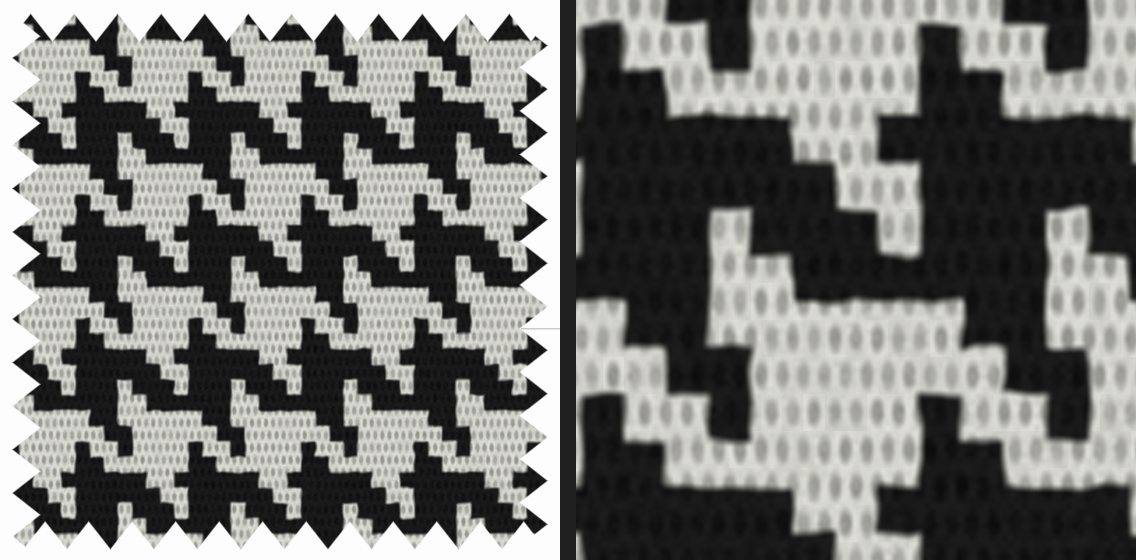
Left, the full canvas; right, a detail of the centre.
Write a Shadertoy shader that draws this pattern.

```glsl
// Woven black and cream houndstooth swatch with pinked edges on white
#define REPEAT vec2(0.2014, 0.2204)   // size of one houndstooth repeat
#define ORIGIN vec2(0.4121, 0.5423)   // top left corner of one repeat
#define CELLS 8.0                     // steps per repeat, each way
#define SOFTNESS 0.13                 // blur of the steps, in cells
#define STITCHES vec2(2.0, 1.25)      // stitches per cell
#define TOOTH_PITCH 0.0777
#define TOOTH_DEPTH 0.0495
#define PAPER vec3(0.993)
#define CREAM vec3(0.835, 0.835, 0.81)
#define CREAM_SHADE vec3(0.60, 0.60, 0.575)
#define BLACK vec3(0.085)

float hash(vec2 p) {
    return fract(sin(dot(p, vec2(127.1, 311.7))) * 43758.5453);
}

float noise(vec2 p) {
    vec2 i = floor(p), f = fract(p);
    f = f * f * (3.0 - 2.0 * f);
    return mix(mix(hash(i), hash(i + vec2(1, 0)), f.x),
               mix(hash(i + vec2(0, 1)), hash(i + vec2(1, 1)), f.x), f.y);
}

// One bit per cell, lowest bit at the left, rows from the top down
float creamCell(vec2 cell) {
    const int rows[8] = int[8](17, 3, 63, 126, 222, 159, 12, 24);
    ivec2 c = ivec2(cell) & 7;
    return float((rows[c.y] >> c.x) & 1);
}

// Stepped motif with softened cell borders
float houndstooth(vec2 grid) {
    vec2 p = grid - 0.5, i = floor(p);
    vec2 f = smoothstep(0.5 - SOFTNESS, 0.5 + SOFTNESS, fract(p));
    return mix(mix(creamCell(i), creamCell(i + vec2(1, 0)), f.x),
               mix(creamCell(i + vec2(0, 1)), creamCell(i + vec2(1, 1)), f.x), f.y);
}

// Signed distance inside one pinked edge; inset runs inward from the tips
float pinkedEdge(float along, float inset, float tip) {
    float zigzag = 2.0 * abs(fract((along - tip) / TOOTH_PITCH + 0.5) - 0.5);
    float slope = 2.0 * TOOTH_DEPTH / TOOTH_PITCH;
    return (inset - TOOTH_DEPTH * zigzag) / sqrt(1.0 + slope * slope);
}

float swatch(vec2 uv) {
    float left   = pinkedEdge(uv.y, uv.x - 0.0225, 0.508);
    float right  = pinkedEdge(uv.y, 0.9775 - uv.x, 0.530);
    float bottom = pinkedEdge(uv.x, uv.y - 0.0195, 0.508);
    float top    = pinkedEdge(uv.x, 0.975 - uv.y, 0.521);
    return min(min(left, right), min(bottom, top));
}

vec3 cloth(vec2 uv) {
    vec2 grid = (uv - ORIGIN) * vec2(1, -1) / REPEAT * CELLS;

    // Staggered stitches with a dark pinhole in each
    vec2 stitch = grid * STITCHES;
    stitch.x += 0.5 * mod(floor(stitch.y), 2.0);
    vec2 f = fract(stitch) - 0.5;
    float tone = hash(floor(stitch));
    float hole = 1.0 - smoothstep(0.12, 0.46, length(f * vec2(1.0, 0.85)));
    hole *= 0.65 + 0.5 * tone;

    // Slightly wavering yarn
    vec2 waver = vec2(noise(grid * 1.7), noise(grid * 1.7 + 40.0)) - 0.5;
    float cream = houndstooth(grid + 0.14 * waver);

    float fibre = noise(uv * 260.0) - 0.5;
    vec3 lightYarn = mix(CREAM, CREAM_SHADE, hole) + 0.06 * fibre + 0.04 * (tone - 0.5);
    vec3 darkYarn = BLACK + 0.035 * (0.4 - hole) + 0.03 * fibre;
    return mix(darkYarn, lightYarn, cream);
}

void mainImage(out vec4 fragColor, in vec2 fragCoord) {
    vec2 uv = fragCoord / iResolution.xy;
    float pixel = 1.0 / min(iResolution.x, iResolution.y);

    // Paper with a faint stray thread at the right
    float thread = 1.0 - smoothstep(0.0005, 0.0005 + pixel, abs(uv.y - 0.413));
    vec3 color = PAPER - 0.2 * thread * step(0.93, uv.x);

    float inside = smoothstep(-pixel, pixel, swatch(uv));
    fragColor = vec4(mix(color, cloth(uv), inside), 1.0);
}
```
